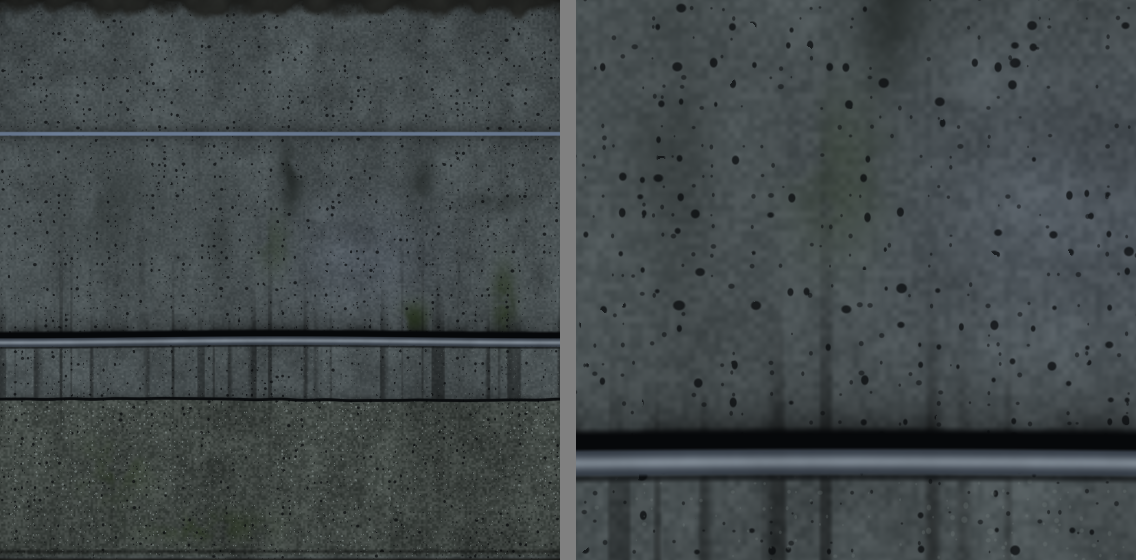
Left: the whole. Right: its middle third, enlarged.
A WebGL 1 fragment shader for this texture:

```glsl
precision highp float;
// Weathered concrete wall: one tile holds a dark top edge, a thin blue strip,
// a metal rail under a black groove, and a thin joint above coarse aggregate.
// Wrapping value noise makes mottling and streaks; cellular dots make pits and grit.
uniform vec2 u_resolution;

const float TAU = 6.2831853;
const float STRIP_Y = 0.761;
const float RAIL_Y = 0.390;
const float GROOVE_RISE = 0.0125;
const float JOINT_Y = 0.2865;
const float RAIL_BOW = 0.0018;
const float MOTTLE = 0.24;
const float GRAIN = 0.065;

const vec3 CONCRETE = vec3(0.285, 0.315, 0.322);
const vec3 AGGREGATE = vec3(0.252, 0.277, 0.262);
const vec3 BLUE_PATCH = vec3(0.305, 0.335, 0.370);
const vec3 MOSS = vec3(0.135, 0.185, 0.085);
const vec3 GRIME = vec3(0.130, 0.150, 0.145);
const vec3 EDGE_DIRT = vec3(0.125, 0.130, 0.122);
const vec3 BLACK = vec3(0.025, 0.032, 0.040);
const vec3 STRIP_BLUE = vec3(0.410, 0.475, 0.570);
const vec3 RAIL_DARK = vec3(0.190, 0.220, 0.260);
const vec3 RAIL_LIGHT = vec3(0.470, 0.510, 0.550);
const vec3 GRIT = vec3(0.500, 0.540, 0.530);

float hash(vec2 p) {
  vec3 q = fract(p.xyx * vec3(0.1031, 0.1030, 0.0973));
  q += dot(q, q.yzx + 33.33);
  return fract((q.x + q.y) * q.z);
}

// Value noise with n whole cells across the tile
float noise(vec2 uv, vec2 n) {
  vec2 p = uv * n, i = floor(p), f = fract(p);
  f = f * f * (3.0 - 2.0 * f);
  vec2 a = mod(i, n), b = mod(i + 1.0, n);
  return mix(mix(hash(a), hash(vec2(b.x, a.y)), f.x),
             mix(hash(vec2(a.x, b.y)), hash(b), f.x), f.y);
}

float fbm(vec2 uv, vec2 n) {
  float sum = 0.0, amp = 0.52;
  for (int k = 0; k < 5; k++) {
    sum += amp * noise(uv, n);
    n *= 2.0;
    amp *= 0.5;
  }
  return sum;
}

// One dot per occupied cell, with its own place, size and stretch
float dots(vec2 uv, float n, float density, float seed) {
  vec2 p = uv * n, id = mod(floor(p), n) + seed;
  vec2 centre = 0.35 + 0.3 * vec2(hash(id + 7.1), hash(id + 19.7));
  vec2 d = fract(p) - centre;
  d.x *= 0.8 + 0.7 * hash(id + 3.3);
  float radius = mix(0.10, 0.26, hash(id + 41.9));
  float soft = 0.5 * n / u_resolution.y + 0.04;
  return step(hash(id), density) * (1.0 - smoothstep(radius - soft, radius + soft, length(d)));
}

float line(float d, float halfWidth, float blur) {
  float soft = max(blur, 0.7 / u_resolution.y);
  return 1.0 - smoothstep(halfWidth - soft, halfWidth + soft, abs(d));
}

// Soft patch that wraps sideways
float stain(vec2 uv, vec2 centre, vec2 size) {
  vec2 d = uv - centre;
  d.x -= floor(d.x + 0.5);
  d /= size;
  return exp(-dot(d, d));
}

void main() {
  vec2 uv = gl_FragCoord.xy / u_resolution;
  float y = uv.y;
  float railD = y - RAIL_Y + RAIL_BOW * cos(TAU * uv.x);
  float jointD = y - JOINT_Y - 0.0015 * sin(TAU * uv.x) - 0.002 * (noise(uv, vec2(24.0, 4.0)) - 0.5);
  float cloud = fbm(uv, vec2(5.0, 4.0));
  float rough = fbm(uv, vec2(28.0, 24.0));
  float column = fbm(uv, vec2(20.0, 2.0));

  // Concrete and aggregate body
  float lower = (1.0 - smoothstep(-0.004, 0.004, jointD)) * smoothstep(0.0, 0.012, y);
  vec3 color = mix(CONCRETE, AGGREGATE, lower);
  color = mix(color, BLUE_PATCH, 0.7 * stain(uv, vec2(0.64, 0.54), vec2(0.14, 0.10)));
  color *= 1.0 + MOTTLE * (cloud - 0.5) + 0.34 * (rough - 0.5) + 0.22 * (column - 0.5);
  color += GRAIN * (noise(uv, vec2(256.0)) - 0.5) * (1.0 + 0.7 * lower);

  // Grime and moss
  float patchy = smoothstep(0.30, 0.66, rough);
  float grime = stain(uv, vec2(0.52, 0.68), vec2(0.025, 0.07)) + 0.8 * stain(uv, vec2(0.75, 0.68), vec2(0.025, 0.06))
    + 0.7 * stain(uv, vec2(0.89, 0.64), vec2(0.05, 0.02)) + 0.5 * stain(uv, vec2(0.20, 0.63), vec2(0.10, 0.10))
    + 0.5 * stain(uv, vec2(0.39, 0.59), vec2(0.03, 0.10));
  color = mix(color, GRIME, min(grime, 1.0) * patchy * 0.85);
  float moss = stain(uv, vec2(0.74, 0.43), vec2(0.025, 0.03)) + stain(uv, vec2(0.90, 0.46), vec2(0.02, 0.06))
    + 0.5 * stain(uv, vec2(0.49, 0.56), vec2(0.03, 0.05)) + 0.8 * stain(uv, vec2(0.37, 0.06), vec2(0.10, 0.025))
    + 0.7 * stain(uv, vec2(0.20, 0.16), vec2(0.06, 0.05));
  color = mix(color, MOSS, min(moss, 1.0) * patchy * 0.75);

  // Vertical streaks gathering above the groove and the joint
  float streak = smoothstep(0.64, 0.95, noise(uv, vec2(110.0, 3.0)));
  float aboveRail = smoothstep(0.0, 0.02, railD) * exp(-max(railD, 0.0) * 11.0);
  float ledge = smoothstep(0.0, 0.004, jointD) * (1.0 - smoothstep(-0.012, -0.006, railD));
  color *= 1.0 - streak * (0.45 * aboveRail + 0.38 * ledge + 0.10 * lower);
  float creep = exp(-max(railD - 0.015, 0.0) * 65.0) * step(0.0, railD) + 0.6 * ledge * exp(-max(jointD, 0.0) * 90.0);
  color *= 1.0 - creep * (0.25 + 0.7 * patchy) * 0.7;

  // Dark pits, then pale grit in the aggregate
  float pits = dots(uv, 90.0, 0.05 + 0.16 * patchy, 11.0) + 0.7 * dots(uv, 170.0, 0.10, 53.0);
  color = mix(color, BLACK, min(pits, 1.0) * 0.72);
  float grit = dots(uv, 130.0, 0.20 * smoothstep(0.35, 0.65, cloud), 131.0) + dots(uv, 210.0, 0.09, 211.0);
  color = mix(color, GRIT, min(grit, 1.0) * (0.65 * lower + 0.22 * ledge));

  // Blue strip with shadowed rims
  float stripD = y - STRIP_Y;
  color *= 1.0 - 0.38 * exp(-abs(stripD) * 85.0);
  color = mix(color, STRIP_BLUE * (0.86 + 0.28 * cloud), line(stripD, 0.0034, 0.0018));

  // Groove, rail and joint
  color = mix(color, BLACK, line(railD - GROOVE_RISE, 0.0065, 0.0030));
  color = mix(color, BLACK, 0.6 * line(railD + 0.009, 0.002, 0.002));
  vec3 rail = mix(RAIL_DARK, RAIL_LIGHT, exp(-railD * railD * 60000.0));
  color = mix(color, rail * (0.9 + 0.2 * rough), line(railD, 0.0075, 0.0014));
  color = mix(color, BLACK, 0.94 * line(jointD, 0.0026, 0.0014));

  // Dirty edge that joins top to bottom
  float dirt = smoothstep(0.962, 0.988, y + 0.05 * (rough - 0.5)) * smoothstep(0.94, 0.98, y);
  dirt = max(max(dirt, smoothstep(0.985, 1.0, y)), 1.0 - smoothstep(0.0, 0.006, y));
  color = mix(color, EDGE_DIRT * (0.7 + 0.6 * rough), dirt);
  color *= 1.0 - 0.35 * line(y - 0.015, 0.003, 0.003);

  gl_FragColor = vec4(clamp(color, 0.0, 1.0), 1.0);
}
```
